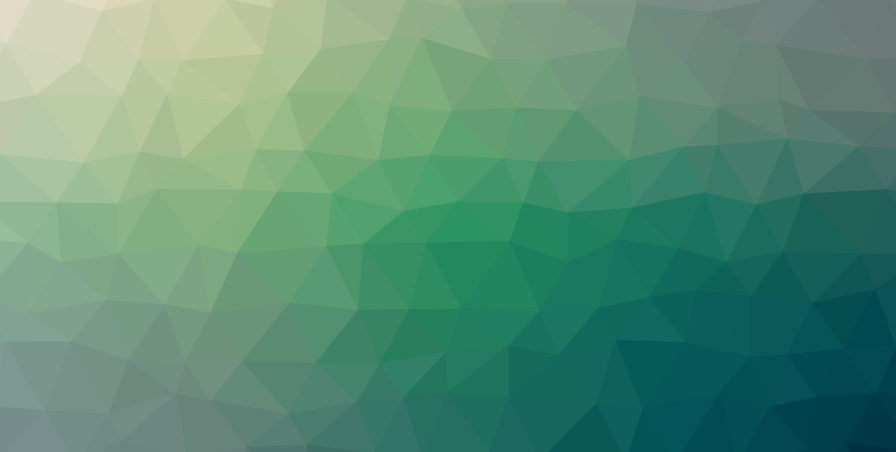
Give the GLSL for this background, as a WebGL 2 fragment shader.

```glsl
#version 300 es
precision highp float;

uniform vec2 u_resolution;
out vec4 outColor;

const vec2 GRID = vec2(15.0, 9.0);

vec2 hash2(vec2 p) {
    vec2 q = vec2(dot(p, vec2(127.1, 311.7)), dot(p, vec2(269.5, 183.3)));
    return fract(sin(q) * 43758.5);
}

// Piecewise linear ramp through five evenly spaced colours
vec3 ramp(float t, vec3 a, vec3 b, vec3 c, vec3 d, vec3 e) {
    t = clamp(t, 0.0, 1.0) * 4.0;
    vec3 color = mix(a, b, min(t, 1.0));
    color = mix(color, c, clamp(t - 1.0, 0.0, 1.0));
    color = mix(color, d, clamp(t - 2.0, 0.0, 1.0));
    return mix(color, e, clamp(t - 3.0, 0.0, 1.0));
}

// Smooth colour field: cream at upper left, deep teal at lower right
vec3 gradientMesh(vec2 p) {
    vec3 top = ramp(p.x, vec3(0.90, 0.87, 0.80), vec3(0.81, 0.82, 0.66),
        vec3(0.58, 0.69, 0.55), vec3(0.47, 0.55, 0.52), vec3(0.43, 0.47, 0.47));
    vec3 upper = ramp(p.x, vec3(0.76, 0.80, 0.68), vec3(0.67, 0.76, 0.56),
        vec3(0.42, 0.65, 0.45), vec3(0.39, 0.55, 0.46), vec3(0.37, 0.46, 0.44));
    vec3 middle = ramp(p.x, vec3(0.57, 0.73, 0.59), vec3(0.50, 0.68, 0.49),
        vec3(0.18, 0.59, 0.39), vec3(0.10, 0.47, 0.38), vec3(0.12, 0.36, 0.34));
    vec3 lower = ramp(p.x, vec3(0.50, 0.62, 0.58), vec3(0.43, 0.57, 0.48),
        vec3(0.13, 0.50, 0.37), vec3(0.03, 0.37, 0.36), vec3(0.0, 0.28, 0.32));
    vec3 bottom = ramp(p.x, vec3(0.46, 0.55, 0.55), vec3(0.39, 0.50, 0.47),
        vec3(0.13, 0.41, 0.37), vec3(0.01, 0.33, 0.35), vec3(0.0, 0.20, 0.27));
    return ramp(p.y, top, upper, middle, lower, bottom);
}

// Jittered lattice corner with alternate rows shifted sideways
vec2 corner(vec2 id) {
    float stagger = 0.5 * mod(id.y, 2.0) - 0.25;
    return id + vec2(stagger, 0.0) + (hash2(id) - 0.5) * vec2(0.6, 0.5);
}

float edgeDistance(vec2 p, vec2 a, vec2 b) {
    vec2 e = b - a;
    vec2 d = p - a;
    return (e.x * d.y - e.y * d.x) / length(e);
}

// Facet colour in rgb, premultiplied by its antialiased coverage in a
vec4 facet(vec2 p, vec2 a, vec2 b, vec2 c, float pixel) {
    float side = sign(edgeDistance(c, a, b));
    float inside = min(side * edgeDistance(p, a, b),
        min(side * edgeDistance(p, b, c), side * edgeDistance(p, c, a)));
    float coverage = clamp(inside / pixel + 0.5, 0.0, 1.0);
    vec2 center = (a + b + c) / 3.0;
    vec3 color = gradientMesh(center / GRID) + (hash2(center).x - 0.5) * 0.035;
    return vec4(color, 1.0) * coverage;
}

void main() {
    vec2 uv = gl_FragCoord.xy / u_resolution;
    vec2 p = vec2(uv.x, 1.0 - uv.y) * GRID;
    float pixel = GRID.y / u_resolution.y;
    vec4 sum = vec4(0.0);

    // Nearby cells, each split along its shorter diagonal
    for (int y = -1; y <= 1; y++) {
        for (int x = -1; x <= 1; x++) {
            vec2 id = floor(p) + vec2(x, y);
            vec2 a = corner(id);
            vec2 b = corner(id + vec2(1.0, 0.0));
            vec2 c = corner(id + vec2(1.0, 1.0));
            vec2 d = corner(id + vec2(0.0, 1.0));
            if (distance(a, c) < distance(b, d)) {
                sum += facet(p, a, b, c, pixel) + facet(p, a, c, d, pixel);
            } else {
                sum += facet(p, a, b, d, pixel) + facet(p, b, c, d, pixel);
            }
        }
    }
    outColor = vec4(clamp(sum.rgb / max(sum.a, 0.001), 0.0, 1.0), 1.0);
}
```
